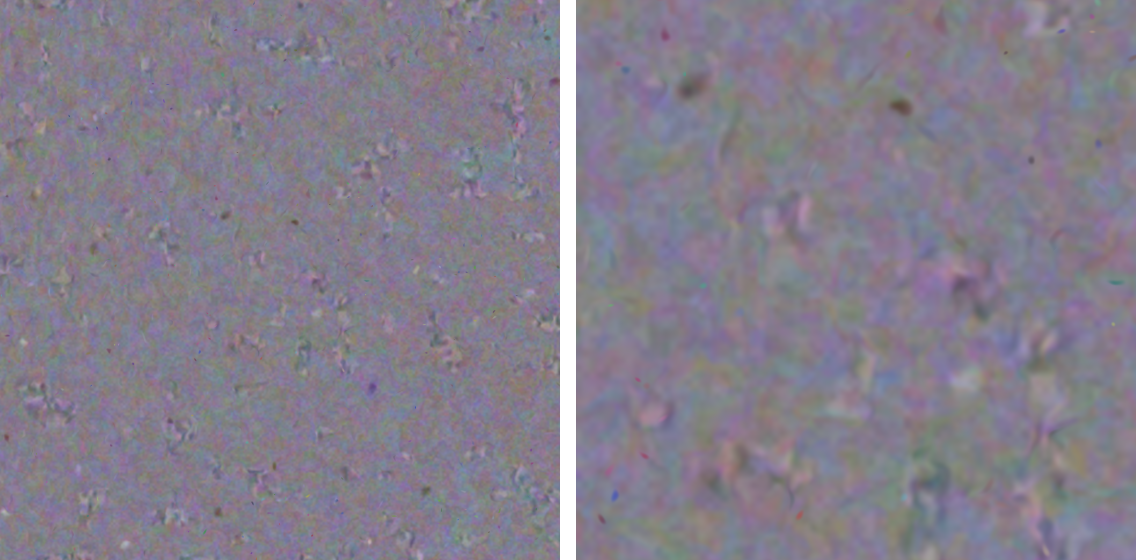
Left, the full canvas; right, a detail of the centre.
Write a Shadertoy shader that draws this texture.

```glsl
const vec3 BASE = vec3(0.514, 0.488, 0.545);
const vec3 MOTTLE_AMOUNT = vec3(0.145, 0.15, 0.225);
const vec3 FINE_AMOUNT = vec3(0.070, 0.070, 0.095);
const vec3 PALE_BLUE = vec3(-0.025, 0.035, 0.035);
const vec3 DULL_BROWN = vec3(0.005, -0.010, -0.045);
const float MOTTLE_SCALE = 54.0;
const float FINE_SCALE = 150.0;
const float PATCH_SCALE = 9.0;
const float LUMA_KEEP = 0.5;    // share of mottle brightness that survives
const float GRIT_AMOUNT = 0.035;
const float CRUMPLE_AMOUNT = 0.20;

vec3 hash3(vec2 cell, float seed) {
    uvec3 v = uvec3(ivec3(vec3(cell, seed)) + 4096);
    v = v * 1664525u + 1013904223u;
    v.x += v.y * v.z; v.y += v.z * v.x; v.z += v.x * v.y;
    v ^= v >> 16u;
    v.x += v.y * v.z; v.y += v.z * v.x; v.z += v.x * v.y;
    return vec3(v >> 8u) / 16777216.0;
}

// Three independent value noises, centred on zero
vec3 noise3(vec2 p, float seed) {
    vec2 i = floor(p), f = fract(p);
    f = f * f * (3.0 - 2.0 * f);
    vec3 low = mix(hash3(i, seed), hash3(i + vec2(1, 0), seed), f.x);
    vec3 high = mix(hash3(i + vec2(0, 1), seed), hash3(i + vec2(1, 1), seed), f.x);
    return mix(low, high, f.y) - 0.5;
}

vec3 fbm3(vec2 p, float seed) {
    vec3 sum = vec3(0.0);
    float weight = 0.52;
    for (int k = 0; k < 3; k++) {
        sum += weight * noise3(p, seed + float(k));
        p = mat2(0.8, 0.6, -0.6, 0.8) * p * 1.9 + 7.3;
        weight *= 0.68;
    }
    return sum;
}

// Soft, slightly bent ellipses on a jittered grid; returns a colour offset
vec3 scatter(vec2 uv, float cells, float rate, vec2 size, float turn,
             float bend, vec3 lowTint, vec3 highTint, float seed) {
    vec2 p = uv * cells, home = floor(p);
    vec3 sum = vec3(0.0);
    for (int y = -1; y <= 1; y++)
    for (int x = -1; x <= 1; x++) {
        vec2 cell = home + vec2(x, y);
        vec3 place = hash3(cell, seed);
        vec3 form = hash3(cell, seed + 1.0);
        vec3 tint = hash3(cell, seed + 2.0);
        if (place.z > rate) continue;
        vec2 d = (p - cell - place.xy) / cells;
        float a = (form.x - 0.5) * turn;
        d = mat2(cos(a), -sin(a), sin(a), cos(a)) * d;
        d /= size * mix(0.6, 1.3, form.y);
        d.x += bend * (form.z - 0.5) * d.y * d.y;
        float r2 = dot(d, d);
        sum += exp(-r2 * (0.6 + 0.4 * r2)) * mix(lowTint, highTint, tint);
    }
    return sum;
}

void mainImage(out vec4 fragColor, in vec2 fragCoord) {
    vec2 uv = fragCoord / iResolution.y;
    vec3 color = BASE;

    // Coloured mottling with muted brightness
    vec2 warped = uv + 0.010 * noise3(uv * 42.0, 3.0).xy
                     + 0.004 * noise3(uv * 130.0, 5.0).xy;
    vec3 mottle = fbm3(warped * MOTTLE_SCALE, 10.0) * MOTTLE_AMOUNT;
    float luma = dot(mottle, vec3(0.3, 0.59, 0.11));
    color += mottle - (1.0 - LUMA_KEEP) * luma;

    // Fine grain, drawn out upright toward the upper left, and neutral grit
    float upright = smoothstep(0.1, 0.9, 0.5 + 0.6 * (uv.y - uv.x));
    vec3 streaks = noise3(warped * vec2(125.0, 50.0), 20.0);
    vec3 grain = noise3(warped * FINE_SCALE, 24.0);
    color += FINE_AMOUNT * mix(grain, 0.6 * grain + 0.8 * streaks, upright);
    color += GRIT_AMOUNT * noise3(uv * 230.0, 27.0).x;

    // Broad pale and brown patches
    vec3 patches = fbm3(uv * PATCH_SCALE + 2.7, 30.0);
    color += PALE_BLUE * smoothstep(0.14, 0.34, patches.x) * mix(0.4, 1.0, uv.x);
    color += DULL_BROWN * smoothstep(0.14, 0.34, patches.y);

    // Small crumpled areas of stronger relief
    float crumple = smoothstep(0.17, 0.38, noise3(warped * 26.0, 34.0).x);
    vec3 relief = noise3(warped * vec2(125.0, 95.0), 36.0);
    color += CRUMPLE_AMOUNT * crumple * (relief.x + 0.3 * relief);

    // Curved wisps, light and dark
    float wispRate = mix(0.03, 0.20, upright);
    color += scatter(warped, 30.0, wispRate, vec2(0.0028, 0.009), 1.1, 1.6,
                     vec3(0.00, 0.01, 0.01), vec3(0.06, 0.05, 0.07), 40.0);
    color += scatter(warped, 32.0, wispRate, vec2(0.0024, 0.007), 1.6, 1.6,
                     vec3(-0.07), vec3(0.01, 0.00, 0.01), 50.0);

    // Rounded dark and light inclusions
    color += scatter(warped, 10.0, 0.15, vec2(0.0060, 0.0085), 2.6, 0.3,
                     vec3(-0.19, -0.20, -0.23), vec3(-0.05, -0.11, -0.10), 60.0);
    color += scatter(warped, 10.0, 0.14, vec2(0.0065, 0.0100), 1.8, 0.4,
                     vec3(0.05, 0.07, 0.07), vec3(0.17, 0.17, 0.19), 70.0);

    // Clustered tiny vivid specks
    float cluster = smoothstep(0.05, 0.35, noise3(uv * 11.0, 78.0).x);
    color += scatter(warped, 80.0, 0.008 + 0.11 * cluster, vec2(0.0018, 0.0026), 3.1, 0.0,
                     vec3(-0.22, -0.19, -0.23), vec3(0.14, 0.15, 0.11), 80.0);

    fragColor = vec4(clamp(color, 0.0, 1.0), 1.0);
}
```
